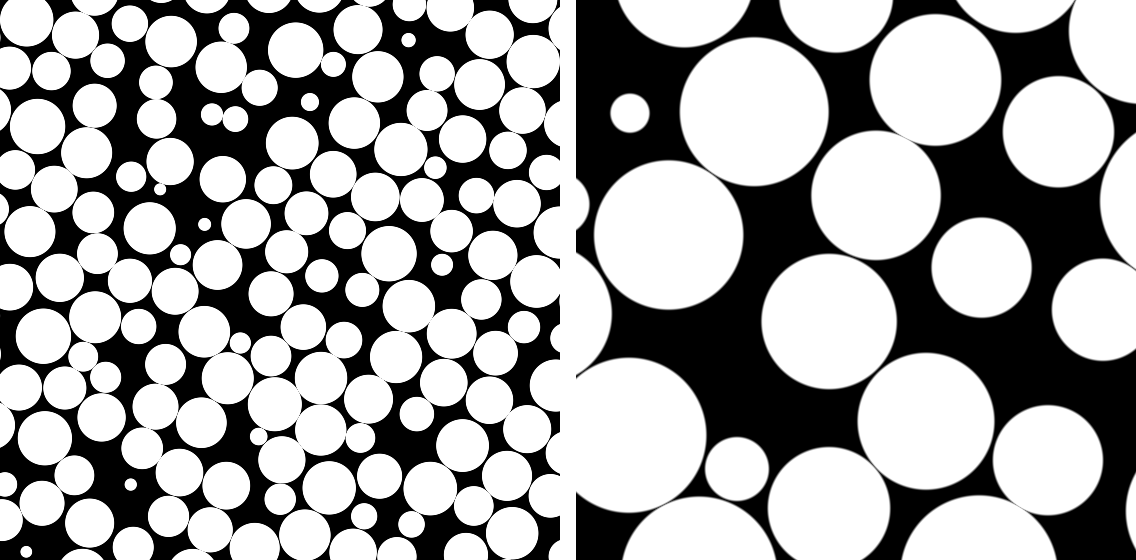
Left: the whole. Right: its middle third, enlarged.
Reproduce this pattern procedurally as a three.js fragment shader.

```glsl
// Draws a dense, irregular packing of white discs of mixed size on black.
varying vec2 vUv;

#define CELLS 11.8        // grid cells across the canvas, one disc in each
#define MAX_RADIUS 0.0495 // largest disc, in canvas units
#define JITTER 0.64       // spread of the starting centres, in cells
#define PUSH 0.85         // strength of the push between overlapping discs
#define GROWTH 1.08       // how far a free disc may swell
#define CONTACT 1.006     // slight merging where discs touch
#define TILT 0.47         // rotation of the hidden grid, in radians
#define EDGE 0.0009       // half width of the smoothed rim, in canvas units
#define SEED vec2(37.0, 71.0)
#define SPAN 11           // width of the cell window around a point
#define TURNS 3           // rounds of pushing

const vec3 GROUND = vec3(0.0);
const vec3 DISC = vec3(1.0);

struct Grain {
  vec2 centre;
  vec2 moved;
  float radius;
};

Grain grains[SPAN * SPAN];

vec3 hash32(vec2 p) {
  vec3 q = fract(p.xyx * vec3(0.1031, 0.1030, 0.0973));
  q += dot(q, q.yxz + 33.33);
  return fract((q.xxy + q.yzz) * q.zyx);
}

// Radii follow those of equal balls cut by a plane at random heights.
Grain makeGrain(vec2 cell, vec2 offset, float largest) {
  vec3 h = hash32(cell + SEED);
  vec2 centre = offset + 0.5 + (h.xy - 0.5) * JITTER;
  float radius = largest * sqrt(max(1.0 - h.z * h.z, 0.015));
  return Grain(centre, centre, radius);
}

// Moves one disc away from the neighbours it overlaps; small ones yield more.
vec2 pushedCentre(int i) {
  vec2 centre = grains[i].centre;
  float radius = grains[i].radius;
  vec2 shift = vec2(0.0);
  for (int y = -1; y <= 1; y++) {
    for (int x = -1; x <= 1; x++) {
      int k = i + y * SPAN + x;
      if (k == i) continue;
      vec2 away = centre - grains[k].centre;
      float gap = max(length(away), 0.0001);
      float reach = radius + grains[k].radius;
      float share = grains[k].radius / reach;
      shift += away / gap * max(reach - gap, 0.0) * share * PUSH;
    }
  }
  return centre + shift;
}

// Fits a disc into the room its neighbours leave, in proportion to size.
float fittedRadius(int i, float largest) {
  float radius = grains[i].radius;
  float fitted = min(largest, radius * GROWTH);
  for (int y = -1; y <= 1; y++) {
    for (int x = -1; x <= 1; x++) {
      int k = i + y * SPAN + x;
      if (k == i) continue;
      float gap = distance(grains[i].centre, grains[k].centre);
      fitted = min(fitted, CONTACT * gap * radius / (radius + grains[k].radius));
    }
  }
  return fitted;
}

void main() {
  float c = cos(TILT), s = sin(TILT);
  vec2 p = mat2(c, s, -s, c) * vUv * CELLS;
  vec2 home = floor(p);
  vec2 local = p - home;
  float largest = MAX_RADIUS * CELLS;
  int middle = SPAN / 2;

  // Scatter one disc per cell of the window.
  for (int y = 0; y < SPAN; y++) {
    for (int x = 0; x < SPAN; x++) {
      vec2 offset = vec2(float(x - middle), float(y - middle));
      grains[y * SPAN + x] = makeGrain(home + offset, offset, largest);
    }
  }

  // Push all discs at once; the valid window shrinks by one ring per turn.
  for (int turn = 1; turn <= TURNS; turn++) {
    for (int y = turn; y < SPAN - turn; y++)
      for (int x = turn; x < SPAN - turn; x++)
        grains[y * SPAN + x].moved = pushedCentre(y * SPAN + x);
    for (int y = turn; y < SPAN - turn; y++)
      for (int x = turn; x < SPAN - turn; x++)
        grains[y * SPAN + x].centre = grains[y * SPAN + x].moved;
  }

  // Signed distance to the nearest disc.
  float dist = 10.0;
  for (int y = -1; y <= 1; y++) {
    for (int x = -1; x <= 1; x++) {
      int i = (middle + y) * SPAN + middle + x;
      dist = min(dist, distance(local, grains[i].centre) - fittedRadius(i, largest));
    }
  }

  float cover = 1.0 - smoothstep(-EDGE, EDGE, dist / CELLS);
  gl_FragColor = vec4(mix(GROUND, DISC, cover), 1.0);
}
```
